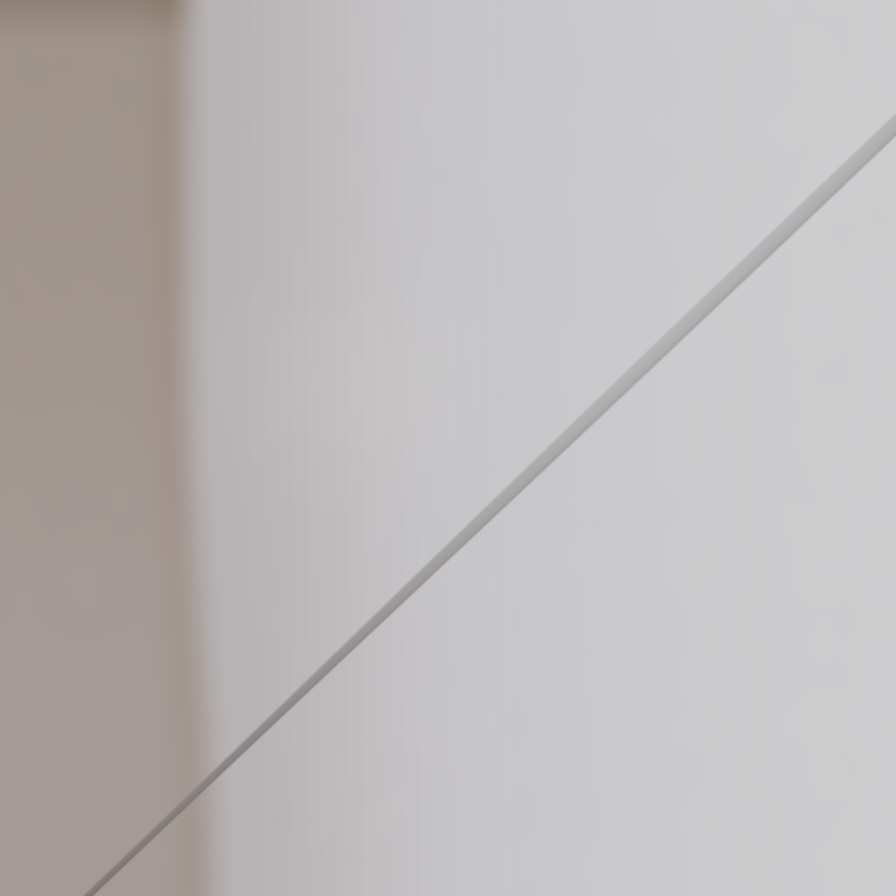
A WebGL 1 fragment shader for this background:

```glsl
precision highp float;
uniform vec2 u_resolution;

const vec3 WALL_TOP = vec3(0.622, 0.577, 0.541);
const vec3 WALL_LOW = vec3(0.647, 0.604, 0.586);
const vec3 CORNER_BROWN = vec3(0.535, 0.475, 0.425);
const vec3 PANEL_SHADE = vec3(0.715, 0.700, 0.705);
const vec3 PANEL_MID = vec3(0.775, 0.768, 0.778);
const vec3 PANEL_LIGHT = vec3(0.803, 0.803, 0.810);
const vec3 CORD_DARK = vec3(0.490, 0.465, 0.460);
const vec3 CORD_LIGHT = vec3(0.695, 0.693, 0.700);

vec2 gradientAt(vec2 cell) {
  float angle = 6.2832 * fract(sin(dot(cell, vec2(127.1, 311.7))) * 4375.85);
  return vec2(cos(angle), sin(angle));
}

float gradientNoise(vec2 p) {
  vec2 i = floor(p);
  vec2 f = fract(p);
  vec2 w = f * f * (3.0 - 2.0 * f);
  float a = dot(gradientAt(i), f);
  float b = dot(gradientAt(i + vec2(1.0, 0.0)), f - vec2(1.0, 0.0));
  float c = dot(gradientAt(i + vec2(0.0, 1.0)), f - vec2(0.0, 1.0));
  float d = dot(gradientAt(i + vec2(1.0, 1.0)), f - vec2(1.0, 1.0));
  return mix(mix(a, b, w.x), mix(c, d, w.x), w.y);
}

// Soft round bump that falls from 1 at its centre
float glow(vec2 p, vec2 centre, vec2 radius) {
  vec2 q = (p - centre) / radius;
  return exp(-dot(q, q));
}

vec3 wallColor(vec2 p, float edge) {
  vec3 color = mix(WALL_LOW, WALL_TOP, smoothstep(0.2, 0.95, p.y));
  float topShade = smoothstep(0.945, 1.01, p.y);
  color = mix(color, CORNER_BROWN, 0.75 * topShade);
  float seam = glow(p, vec2(edge - 0.02, p.y), vec2(0.022, 1.0));
  return color - seam * vec3(0.010, 0.016, 0.022);
}

vec3 panelColor(vec2 p, float edge) {
  float across = p.x - edge;
  vec3 color = mix(PANEL_SHADE, PANEL_MID, smoothstep(0.0, 0.30, across));
  color = mix(color, PANEL_LIGHT, smoothstep(0.18, 0.75, across));
  color += vec3(0.012, 0.010, 0.004) * glow(p, vec2(0.36, 0.57), vec2(0.13, 0.09));
  // Faint vertical ribs
  float ribs = sin(6.2832 * p.x / 0.0156);
  float ribFade = smoothstep(0.02, 0.10, across) * (1.0 - smoothstep(0.15, 0.48, across));
  return color + 0.0025 * ribs * ribFade;
}

// x: distance along from 0 to 1, y: signed distance above the line
vec2 lineCoords(vec2 p, vec2 start, vec2 end) {
  vec2 span = end - start;
  vec2 rel = p - start;
  float along = dot(rel, span) / dot(span, span);
  return vec2(along, dot(rel, vec2(-span.y, span.x)) / length(span));
}

vec3 addCord(vec3 base, vec2 p, float pixel) {
  vec2 q = lineCoords(p, vec2(0.098, 0.0), vec2(1.0, 0.861));
  float halfWidth = mix(0.0035, 0.0092, smoothstep(-0.05, 0.85, q.x));
  float blur = max(pixel, 0.0020);
  float side = clamp(q.y / halfWidth, -1.0, 1.0);
  vec3 color = mix(CORD_DARK, CORD_LIGHT, smoothstep(-0.1, 0.75, q.x));
  color += 0.022 * side - 0.035 * smoothstep(0.3, 1.0, -side);
  float cover = 1.0 - smoothstep(halfWidth - blur, halfWidth + blur, abs(q.y));
  return mix(base, color, cover);
}

void main() {
  vec2 p = gl_FragCoord.xy / u_resolution;
  float pixel = 1.0 / min(u_resolution.x, u_resolution.y);

  // Blurred boundary between the warm wall and the pale panel
  float edge = mix(0.236, 0.207, smoothstep(0.0, 0.65, p.y));
  float panelMask = smoothstep(edge - 0.024, edge + 0.030, p.x);
  vec3 color = mix(wallColor(p, edge), panelColor(p, edge), panelMask);

  color = addCord(color, p, pixel);
  color += 0.003 * gradientNoise(p * vec2(26.0, 18.0));
  gl_FragColor = vec4(color, 1.0);
}
```
